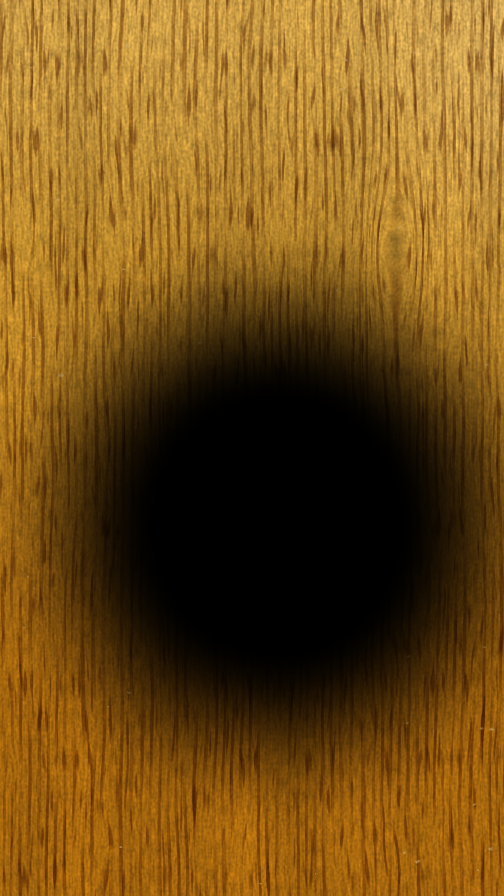
Reproduce this texture procedurally as a WebGL 2 fragment shader.

```glsl
#version 300 es
precision highp float;
uniform vec2 u_resolution;
out vec4 fragColor;

vec2 hash2(vec2 p) {
    vec3 q = fract(vec3(p.xyx) * vec3(0.1031, 0.1030, 0.0973));
    q += dot(q, q.yzx + 33.33);
    return fract((q.xx + q.yz) * q.zy);
}

float gradientNoise(vec2 p) {
    vec2 i = floor(p), f = fract(p);
    vec2 u = f * f * f * (f * (f * 6.0 - 15.0) + 10.0);
    float a = dot(hash2(i) * 2.0 - 1.0, f);
    float b = dot(hash2(i + vec2(1, 0)) * 2.0 - 1.0, f - vec2(1, 0));
    float c = dot(hash2(i + vec2(0, 1)) * 2.0 - 1.0, f - vec2(0, 1));
    float d = dot(hash2(i + 1.0) * 2.0 - 1.0, f - 1.0);
    return mix(mix(a, b, u.x), mix(c, d, u.x), u.y);
}

// Bends the fibres gently and spreads them around one knot
float grainCoord(vec2 p) {
    vec2 k = p - vec2(0.785, 1.29);
    float knot = exp(-k.x * k.x / 0.0016 - k.y * k.y / 0.014);
    float sway = 0.016 * gradientNoise(vec2(p.x * 3.0, p.y * 2.2) + 40.0);
    sway += 0.004 * gradientNoise(vec2(p.x * 14.0, p.y * 7.0) + 70.0);
    return p.x + sway - 1.15 * k.x * knot;
}

vec3 wood(vec2 p, float height) {
    float g = grainCoord(p) + 2.0;

    // Base varnish: pale and golden above, amber below
    vec3 amber = vec3(0.66, 0.41, 0.055);
    vec3 gold = vec3(0.73, 0.53, 0.16);
    vec3 pale = vec3(0.83, 0.65, 0.30);
    vec3 col = mix(amber, gold, smoothstep(0.2, 0.75, height));
    col = mix(col, pale, smoothstep(0.65, 1.0, height) * 0.85);
    col += vec3(0.04, 0.05, 0.07) * smoothstep(0.6, 1.0, p.x) * smoothstep(0.5, 0.9, height);
    col *= 1.0 + 0.14 * gradientNoise(vec2(g * 9.0, p.y * 1.2));

    // Growth lines, broken along their length
    float lines = 0.5 + 0.5 * sin(g * 345.0 + 5.0 * gradientNoise(vec2(g * 16.0, p.y * 1.5)));
    float broken = smoothstep(-0.35, 0.3, gradientNoise(vec2(g * 38.0, p.y * 5.0) + 11.0));
    float vein = smoothstep(0.5, 0.95, lines) * broken;
    col = mix(col, col * vec3(0.66, 0.54, 0.38), vein * 0.8);

    // Pores and silky fibres
    float pores = smoothstep(0.12, 0.42, gradientNoise(vec2(g * 115.0, p.y * 13.0) + 23.0));
    col = mix(col, col * vec3(0.62, 0.48, 0.35), pores * 0.75);
    float silk = gradientNoise(vec2(g * 210.0, p.y * 38.0) + 57.0);
    float grit = gradientNoise(p * vec2(190.0, 150.0) + 91.0);
    col *= 1.0 + 0.26 * silk + 0.2 * grit;

    // Dark heart of the knot
    vec2 k = (p - vec2(0.785, 1.29)) / vec2(0.012, 0.045);
    return col * (1.0 - 0.22 * exp(-dot(k, k)));
}

// Sparse pale chips, one candidate per cell
float chips(vec2 p) {
    vec2 cell = floor(p * 7.0);
    float sum = 0.0;
    for (int i = 0; i < 3; i++) {
        vec2 seed = cell + float(i) * 19.0;
        vec2 r = hash2(seed + 5.0);
        vec2 d = p - (cell + 0.15 + 0.7 * r) / 7.0;
        d += 0.004 * gradientNoise(p * 160.0 + r * 9.0);
        float size = mix(0.0015, 0.006, r.x * r.x);
        float shape = smoothstep(size, size * 0.3, length(d * vec2(0.8, 1.3)));
        sum += shape * step(0.78, hash2(seed + 31.0).y);
    }
    return min(sum, 1.0);
}

void main() {
    vec2 p = gl_FragCoord.xy / u_resolution.x;
    float height = gl_FragCoord.y / u_resolution.y;
    vec3 col = wood(p, height);
    col = mix(col, vec3(0.78, 0.68, 0.50), chips(p) * 0.55);

    // Soft round shadow
    float r = length((p - vec2(0.55, 0.735)) * vec2(1.0, 0.97));
    float light = smoothstep(0.235, 0.60, r);
    col *= pow(vec3(light), vec3(1.0, 1.04, 1.25));

    fragColor = vec4(clamp(col, 0.0, 1.0), 1.0);
}
```
